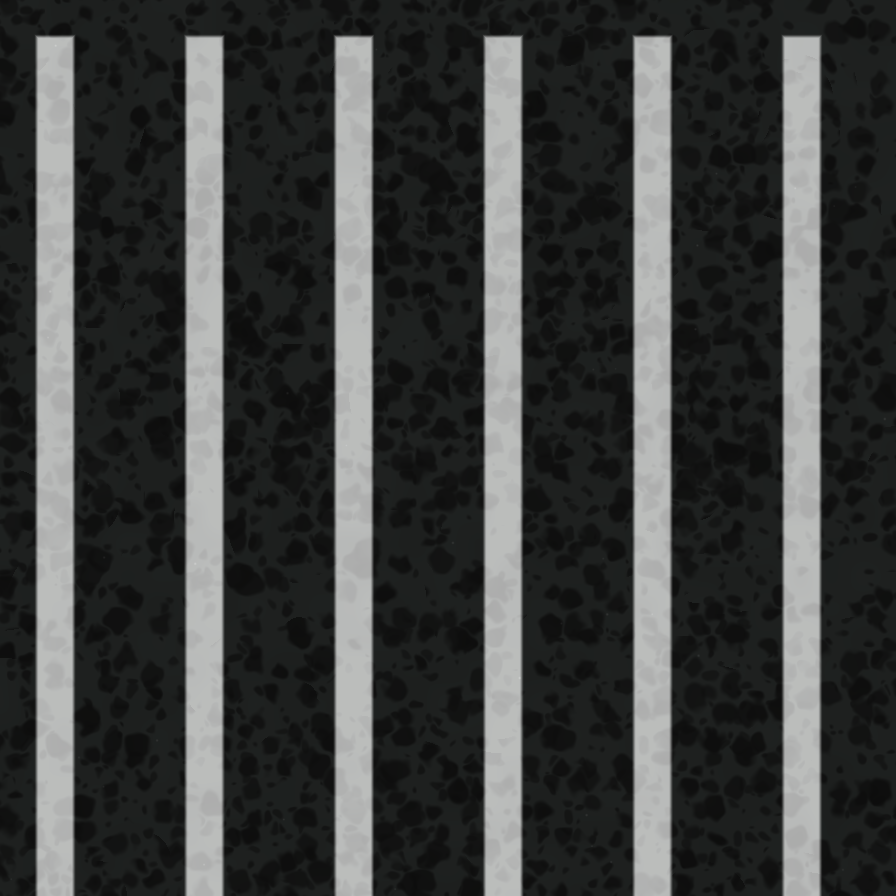
Give the GLSL for this pattern, as a WebGL 1 fragment shader.

```glsl
precision highp float;
// Six pale vertical bars on a near-black ground, cut off below the top edge.
// Bars are a repeated box; both materials share a mottling of soft, irregular
// spots from jittered cells, with smooth noise for clouding and sparse specks.

uniform vec2 u_resolution;

const float BAR_COUNT = 6.0;
const float BAR_CENTER = 0.0615;
const float BAR_HALF_WIDTH = 0.0208;
const float BAR_TOP = 0.9594;
const float EDGE_SOFTNESS = 0.0027;

const vec3 GROUND = vec3(0.116, 0.125, 0.121);
const vec3 GROUND_SPOT = vec3(0.053, 0.053, 0.052);
const vec3 BAR = vec3(0.732, 0.740, 0.735);
const vec3 BAR_SPOT = vec3(0.672, 0.674, 0.672);

float hash(vec2 p, float seed) {
  vec3 q = fract(vec3(p.xyx) * 0.1031 + seed * 0.137);
  q += dot(q, q.yzx + 33.33);
  return fract((q.x + q.y) * q.z);
}

float noise(vec2 p, float seed) {
  vec2 cell = floor(p);
  vec2 f = fract(p);
  f = f * f * (3.0 - 2.0 * f);
  float low = mix(hash(cell, seed), hash(cell + vec2(1.0, 0.0), seed), f.x);
  float high = mix(hash(cell + vec2(0.0, 1.0), seed), hash(cell + 1.0, seed), f.x);
  return mix(low, high, f.y);
}

// Soft discs, one per cell at most; overlapping discs deepen one another.
float spots(vec2 p, vec2 radiusRange, float softness, float density, float seed) {
  vec2 cell = floor(p);
  float clear = 1.0;
  for (int j = -1; j <= 1; j++) {
    for (int i = -1; i <= 1; i++) {
      vec2 id = cell + vec2(float(i), float(j));
      vec2 jitter = vec2(hash(id, seed), hash(id, seed + 1.0));
      float radius = mix(radiusRange.x, radiusRange.y, hash(id, seed + 2.0));
      float present = step(hash(id, seed + 3.0), density);
      float d = length(p - id - mix(vec2(0.1), vec2(0.9), jitter)) - radius;
      float strength = mix(0.65, 0.95, hash(id, seed + 4.0));
      clear *= 1.0 - present * strength * (1.0 - smoothstep(-softness, softness, d));
    }
  }
  return 1.0 - clear;
}

// Combines two spot sizes on warped coordinates, denser in some regions.
float mottling(vec2 uv) {
  vec2 warp = vec2(noise(uv * 85.0, 11.0), noise(uv * 85.0, 12.0)) - 0.5;
  vec2 p = uv + warp * 0.010;
  float density = mix(0.5, 1.0, noise(uv * 9.0, 13.0));
  float large = spots(p * 37.0, vec2(0.22, 0.52), 0.12, density, 1.0);
  float small = spots(p * 67.0 + 5.3, vec2(0.12, 0.42), 0.14, density * 0.65, 21.0);
  return 1.0 - (1.0 - large) * (1.0 - 0.8 * small);
}

float bars(vec2 uv, float softness) {
  float spacing = 1.0 / BAR_COUNT;
  float offset = mod(uv.x - BAR_CENTER + 0.5 * spacing, spacing) - 0.5 * spacing;
  float d = max(abs(offset) - BAR_HALF_WIDTH, uv.y - BAR_TOP);
  return 1.0 - smoothstep(-softness, softness, d);
}

void main() {
  vec2 uv = gl_FragCoord.xy / u_resolution;
  float pixel = 1.0 / min(u_resolution.x, u_resolution.y);

  // Mottled ground and bars
  float wear = mottling(uv);
  float cloud = noise(uv * 28.0, 31.0);
  vec3 ground = mix(GROUND, GROUND_SPOT, wear) + (cloud - 0.5) * 0.010;
  float barWear = clamp(wear * 0.85 + (cloud - 0.5) * 0.5, 0.0, 1.0);
  vec3 bar = mix(BAR, BAR_SPOT, barWear);
  vec3 color = mix(ground, bar, bars(uv, max(EDGE_SOFTNESS, pixel)));

  // Rare pale dust specks
  float dust = spots(uv * 42.0, vec2(0.02, 0.05), 0.05, 0.02, 41.0);
  color += dust * 0.09;

  gl_FragColor = vec4(color, 1.0);
}
```
